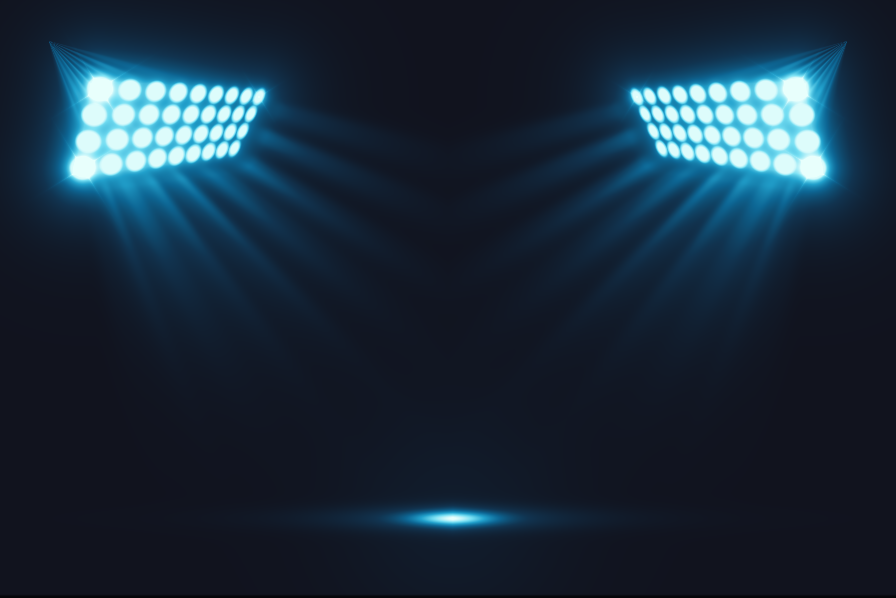
Give the GLSL for this background, as a Shadertoy shader.

```glsl
// Two mirrored banks of blue stadium floodlights with beams, above a glowing floor flare.

// Lengths are in canvas heights; x is measured outward from the vertical mid line.
const vec2 OUTER_TOP    = vec2(0.582, 0.852);
const vec2 INNER_TOP    = vec2(0.316, 0.838);
const vec2 OUTER_BOTTOM = vec2(0.611, 0.719);
const vec2 INNER_BOTTOM = vec2(0.357, 0.752);
const vec2 BEAM_APEX    = vec2(0.668, 0.932);
const vec2 FLARE_CENTRE = vec2(0.008, 0.133);

const int COLUMNS = 9;
const int ROWS = 4;
const float PERSPECTIVE = 0.618;
const vec2 LAMP_OUTER = vec2(0.0205, 0.0185);
const vec2 LAMP_INNER = vec2(0.0080, 0.0125);
const float PANEL_PAD = 0.012;
const float HALO_REACH = 0.048;
const float BEAM_REACH = 0.17;
const float BEAM_POWER = 2.6;
const float STRIPE_RATE = 48.0;

// Light ramp, one step per unit of energy
const vec3 NIGHT = vec3(0.068, 0.075, 0.118);
const vec3 NAVY  = vec3(0.065, 0.20, 0.31);
const vec3 BLUE  = vec3(0.05, 0.40, 0.58);
const vec3 AZURE = vec3(0.13, 0.63, 0.80);
const vec3 CYAN  = vec3(0.46, 0.87, 0.95);
const vec3 WHITE = vec3(0.91, 1.0, 0.99);

vec3 lightRamp(float e) {
    vec3 c = mix(NIGHT, NAVY, clamp(e, 0.0, 1.0));
    c = mix(c, BLUE,  clamp(e - 1.0, 0.0, 1.0));
    c = mix(c, AZURE, clamp(e - 2.0, 0.0, 1.0));
    c = mix(c, CYAN,  clamp(e - 3.0, 0.0, 1.0));
    return mix(c, WHITE, clamp(e - 4.0, 0.0, 1.0));
}

float hash(float n) { return fract(sin(n * 127.1) * 437.58); }

float noise(float x) {
    float f = fract(x);
    return mix(hash(floor(x)), hash(floor(x) + 1.0), f * f * (3.0 - 2.0 * f));
}

// Distance outside the padded panel, zero within it
float panelDistance(vec2 p) {
    vec2 corners[4] = vec2[4](OUTER_TOP, INNER_TOP, INNER_BOTTOM, OUTER_BOTTOM);
    float nearest = 1e3;
    bool inside = true;
    for (int i = 0; i < 4; i++) {
        vec2 a = corners[i], edge = corners[(i + 1) % 4] - a, w = p - a;
        float t = clamp(dot(w, edge) / dot(edge, edge), 0.0, 1.0);
        nearest = min(nearest, length(w - edge * t));
        inside = inside && edge.x * w.y - edge.y * w.x > 0.0;
    }
    return inside ? 0.0 : max(nearest - PANEL_PAD, 0.0);
}

// Fan of streaks spreading down and inward from the apex
float beams(vec2 p, float d) {
    vec2 v = BEAM_APEX - p;
    float angle = atan(v.y, v.x);
    float fan = smoothstep(0.17, 0.34, angle) * (1.0 - smoothstep(1.12, 1.43, angle));
    float stripe = 0.5 + 0.5 * sin(angle * STRIPE_RATE + 0.27);
    stripe = 0.65 * stripe + 0.35 * noise(angle * 30.0);
    float depth = mix(0.75, 0.32, smoothstep(0.5, 1.1, angle));
    float strength = mix(0.62, 1.0, smoothstep(0.25, 0.8, angle));
    float fade = exp(-pow(d / BEAM_REACH, 1.3)) * mix(0.4, 1.0, smoothstep(0.0, 0.03, d));
    return BEAM_POWER * fan * strength * fade * (1.0 - depth * (1.0 - stripe));
}

// x: lamp coverage, y: glow around the lamps
vec2 lamps(vec2 p, float pixel) {
    vec2 result = vec2(0.0);
    for (int i = 0; i < COLUMNS; i++) {
        float u = float(i) / float(COLUMNS - 1);
        u *= (1.0 + PERSPECTIVE) / (1.0 + PERSPECTIVE * u);
        vec2 radius = mix(LAMP_OUTER, LAMP_INNER, u);
        for (int j = 0; j < ROWS; j++) {
            float v = float(j) / float(ROWS - 1);
            vec2 w = p - mix(mix(OUTER_TOP, INNER_TOP, u), mix(OUTER_BOTTOM, INNER_BOTTOM, u), v);
            w.x += 0.35 * u * w.y;
            float d = (length(w / radius) - 1.0) * radius.x;
            float soft = pixel + 0.0015;
            result.x = max(result.x, 1.0 - smoothstep(-soft, soft, d));
            result.y += exp(-max(d, 0.0) / (0.3 * radius.x));
        }
    }
    return result;
}

// Small glint with tilted crossing spikes
float glint(vec2 p, float size) {
    vec2 r = mat2(0.85, 0.53, -0.53, 0.85) * p;
    vec2 a = abs(r);
    float spikes = exp(-a.x / size - a.y / 0.002) + exp(-a.y / size - a.x / 0.002);
    return 1.6 * spikes + 1.8 * exp(-dot(p, p) / (size * size));
}

float floorFlare(vec2 p) {
    float core = 2.6 * exp(-pow(p.x / 0.065, 2.0) - pow(p.y / 0.010, 2.0));
    float streak = 2.2 * exp(-abs(p.x) / 0.12 - pow(p.y / 0.020, 2.0));
    float haze = 0.28 * exp(-dot(p, p) / 0.035);
    return core + streak + haze;
}

void mainImage(out vec4 fragColor, in vec2 fragCoord) {
    float pixel = 1.0 / iResolution.y;
    vec2 p = (fragCoord - vec2(0.5 * iResolution.x, 0.0)) * pixel;
    vec2 q = vec2(abs(p.x), p.y);

    // Halo and beams
    float d = panelDistance(q);
    float outward = smoothstep(0.28, 0.58, q.x);
    float halo = mix(1.7, 3.2, outward) * exp(-d / HALO_REACH);
    float energy = length(vec2(halo, beams(q, d)));

    // Lamps, corner glints and floor
    vec2 lamp = lamps(q, pixel);
    energy += 0.8 * min(lamp.y, 1.5);
    energy += glint(q - OUTER_TOP, 0.026) + glint(q - OUTER_BOTTOM, 0.024);
    energy += 0.7 * glint(q - INNER_TOP, 0.014);
    energy = mix(energy, max(energy, 4.9), lamp.x);
    energy += floorFlare(p - FLARE_CENTRE);

    // Dark rim along the lower edge
    vec3 color = lightRamp(energy) * mix(0.3, 1.0, smoothstep(0.002, 0.007, p.y));
    fragColor = vec4(color, 1.0);
}
```
